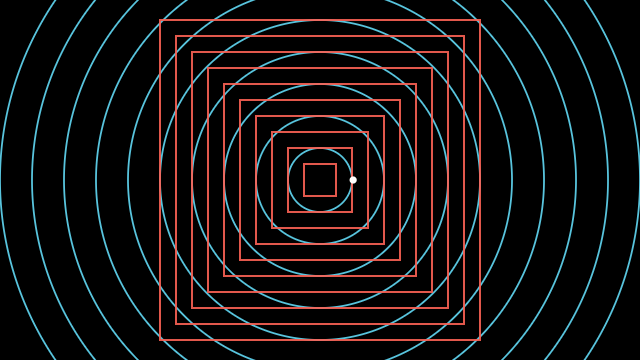
Give the GLSL for this background, as a WebGL 1 fragment shader.

```glsl
precision highp float;
// Concentric blue circles under nested red squares, with one small white dot, on black.

uniform vec2 u_resolution;

// Distance to the nearest of ten evenly spaced contours of a radial field.
float contourDistance(float field, float spacing) {
    float index = clamp(floor(field / spacing + 0.5), 1.0, 10.0);
    return abs(field - index * spacing);
}

// Pixel coverage of everything closer than the given radius.
float coverage(float dist, float radius, float pixel) {
    return clamp((radius - dist) / pixel + 0.5, 0.0, 1.0);
}

void main() {
    // Centred coordinates: the canvas is one unit wide.
    float pixel = 1.0 / u_resolution.x;
    vec2 p = (gl_FragCoord.xy - 0.5 * u_resolution) * pixel;
    float halfStroke = 0.0014;

    // Circles use the Euclidean norm, squares the largest component.
    float circles = contourDistance(length(p), 0.05);
    float squares = contourDistance(max(abs(p.x), abs(p.y)), 0.025);
    float dotDistance = length(p - vec2(0.0518, 0.0));

    // Layers from back to front.
    vec3 color = vec3(0.0);
    color = mix(color, vec3(0.345, 0.769, 0.867), coverage(circles, halfStroke, pixel));
    color = mix(color, vec3(0.988, 0.384, 0.333), coverage(squares, halfStroke, pixel));
    color = mix(color, vec3(1.0), coverage(dotDistance, 0.0056, pixel));

    gl_FragColor = vec4(color, 1.0);
}
```
